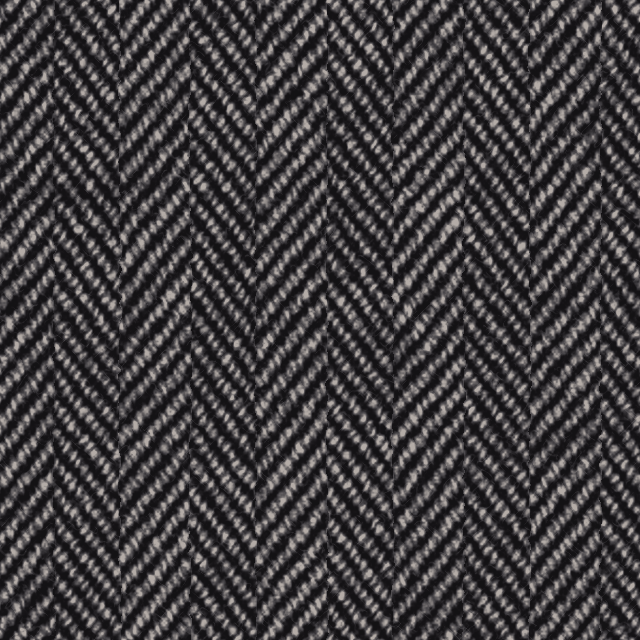
A WebGL 1 fragment shader for this texture:

```glsl
precision highp float;
// Charcoal wool herringbone: vertical bands of twill lines that rise and fall,
// each line a chain of pale twisted stitches over a dark ground.
// Folded coordinates give the zigzag; noise adds waver, fuzz and stray hairs.

#define PERIOD 0.2135      // width of one rising plus one falling band
#define VALLEY_X 0.187     // position of one valley fold
#define RISE_SHARE 0.52    // part of the period that rises
#define ROWS 22.0          // twill lines up the canvas
#define ROW_SHIFT 0.8      // vertical offset of the lines, in rows
#define CLIMB 3.0          // rows climbed across one band
#define STITCHES 12.0      // stitches along one line
#define LINE_HALF 0.23     // half height of a pale line, in rows
#define LINE_SOFT 0.20     // softness of its edge, in rows
#define WAVER 0.009        // bending of the cloth
#define GRAIN 0.42         // strength of the fibre grain
#define HAIR 0.14          // brightness of stray hairs

uniform vec2 u_resolution;

const vec3 GROUND = vec3(0.075, 0.068, 0.078);
const vec3 SHADE = vec3(0.275, 0.265, 0.280);
const vec3 WOOL = vec3(0.710, 0.680, 0.660);

float hash(vec2 p) {
  vec3 q = fract(vec3(p.xyx) * vec3(0.1031, 0.1030, 0.0973));
  q += dot(q, q.yzx + 33.33);
  return fract((q.x + q.y) * q.z);
}

float noise(vec2 p) {
  vec2 i = floor(p);
  vec2 f = fract(p);
  f = f * f * (3.0 - 2.0 * f);
  return mix(mix(hash(i), hash(i + vec2(1.0, 0.0)), f.x),
             mix(hash(i + vec2(0.0, 1.0)), hash(i + 1.0), f.x), f.y);
}

// Short fibres: narrow contours of stretched noise, broken into pieces.
float hairs(vec2 p, float angle) {
  float c = cos(angle), s = sin(angle);
  vec2 q = mat2(c, s, -s, c) * p;
  float ridge = abs(noise(q * vec2(60.0, 150.0) + 70.0) - 0.5);
  float gaps = smoothstep(0.5, 0.8, noise(p * 90.0 + angle * 31.0));
  return (1.0 - smoothstep(0.02, 0.14, ridge)) * gaps;
}

void main() {
  vec2 uv = gl_FragCoord.xy / u_resolution.y;

  // Gentle bending, with a finer tremor of the yarn
  vec2 bend = vec2(noise(uv * 7.0 + 11.0), noise(uv * 6.0 + 43.0)) - 0.5;
  vec2 tremor = vec2(noise(uv * 95.0 + 5.0), noise(uv * 95.0 + 91.0)) - 0.5;
  vec2 p = uv + bend * WAVER * vec2(0.4, 1.0) + tremor * vec2(0.006, 0.0045);

  // Fold each period: t runs from valley (0) to peak (1) in both bands
  float across = (p.x - VALLEY_X) / PERIOD;
  float u = fract(across);
  float falling = step(RISE_SHARE, u);
  float t = mix(u / RISE_SHARE, (1.0 - u) / (1.0 - RISE_SHARE), falling);
  float band = floor(across) * 2.0 + falling;

  // Twill lines, shifted half a row between neighbouring bands
  float v = p.y * ROWS - t * CLIMB + 0.5 * falling + ROW_SHIFT;
  float w = fract(v) - 0.5;
  float row = floor(v);

  // Stitches lean more and stand further apart in the falling bands
  float along = t * STITCHES + mix(1.5, 2.0, falling) * w;
  vec2 stitch = vec2(floor(along) + band * 23.0, row) + 200.0;
  float tone = hash(stitch);
  float shift = (hash(stitch + 57.0) - 0.5) * 0.08;
  float bead = 0.5 - 0.5 * cos(6.28318 * along);
  float width = LINE_HALF + 0.05 * (bead - 0.5);
  float line = 1.0 - smoothstep(width - LINE_SOFT, width + LINE_SOFT, abs(w + shift));
  float twist = mix(1.0, bead, mix(0.48, 0.64, falling));
  float light = line * twist * (0.75 + 0.36 * tone);

  // Faintly worn patches
  light *= 0.87 + 0.22 * noise(uv * 13.0 + 17.0);

  // Dark seams along the folds, some deeper than others
  float fold = min(t, 1.0 - t);
  float seam = 1.0 - smoothstep(0.0, 0.06, fold);
  float foldId = floor(across + 0.5 * (1.0 - RISE_SHARE)) * 2.0 + step(0.5, t);
  light *= 1.0 - seam * (0.10 + 0.35 * hash(vec2(foldId + 60.0, 9.0)));

  // Dark weft hints, fibre grain and hairs
  light += 0.09 * bead * (1.0 - line) * tone;
  float grain = noise(uv * 300.0) + 0.5 * noise(uv * 170.0 + 29.0) - 0.75;
  light += grain * GRAIN * (0.30 + light);
  light += HAIR * (hairs(uv, 0.7) + hairs(uv, 2.3)) * (1.0 - light);
  light = clamp(light, 0.0, 1.0);

  vec3 color = mix(GROUND, SHADE, smoothstep(-0.02, 0.44, light));
  color = mix(color, WOOL, smoothstep(0.28, 1.05, light));
  gl_FragColor = vec4(color, 1.0);
}
```
